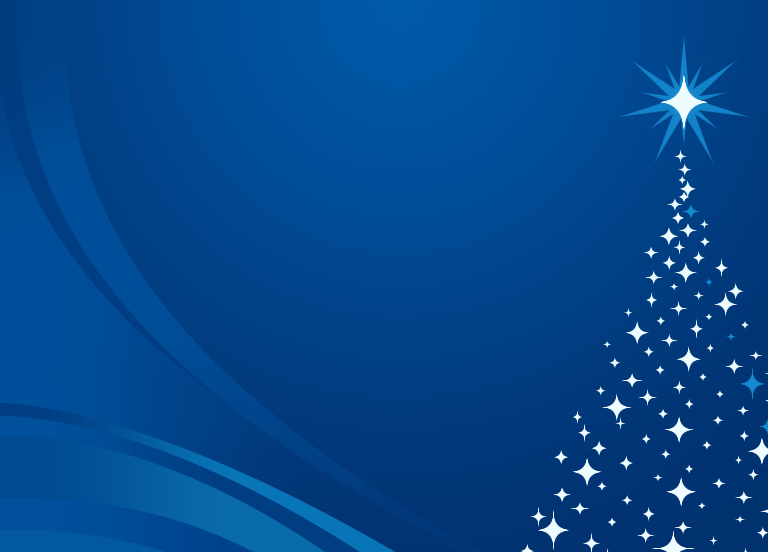
Write a Shadertoy shader that draws this background.

```glsl
// Blue holiday backdrop: a soft radial glow, sweeping ribbons on the left
// bounded by power curves, and a cone of scattered four-point sparkles
// topped by a seven-rayed star. Coordinates are in canvas heights.

const vec3 SKY = vec3(0.0, 0.35, 0.665);
const vec3 NAVY = vec3(0.005, 0.195, 0.44);
const vec3 AZURE = vec3(0.0, 0.315, 0.61);
const vec3 TEAL = vec3(0.04, 0.42, 0.67);
const vec3 CYAN = vec3(0.08, 0.54, 0.82);
const vec3 WHITE = vec3(0.93, 0.99, 1.0);

float pixel;

float hash(float n) {
    return fract(sin(n * 12.9898) * 43758.5453);
}

// Antialiased coverage, positive distances inside
float fill(float d) {
    return smoothstep(-pixel, pixel, d);
}

// Falling curve: starts at height "top" and drops to zero at x = "reach"
float wave(float x, float top, float reach, float bend) {
    return top * (1.0 - pow(max(x, 0.0) / reach, bend));
}

// Concave four-point sparkle of the given tip radius
float sparkle(vec2 q, float radius) {
    vec2 a = pow(abs(q) + 1e-5, vec2(0.46));
    float d = radius - pow(a.x + a.y, 1.0 / 0.46);
    return smoothstep(-3.0 * pixel, 3.0 * pixel, d);
}

// Ring of seven tapering rays, the first at angle "turn"
float rays(vec2 q, float radius, float width, float turn) {
    float sector = 6.2831853 / 7.0;
    float angle = atan(q.y, q.x) - turn;
    angle = mod(angle + 0.5 * sector, sector) - 0.5 * sector;
    vec2 ray = length(q) * vec2(cos(angle), sin(angle));
    return fill(width * (1.0 - ray.x / radius) - abs(ray.y));
}

vec3 backdrop(vec2 p) {
    float d = length((p - vec2(0.725, 1.0)) * vec2(1.05, 1.0));
    return mix(SKY, NAVY, smoothstep(-0.1, 1.15, d));
}

// Large ribbon sweeping down from the upper left
vec3 sweep(vec3 col, vec2 p) {
    float bend = pow(1.0 - p.y, 2.4);
    float right = 0.115 + 0.755 * bend;
    float left = 0.03 + 0.81 * bend;
    float shade = min(-0.01 + 0.89 * bend, left);

    float sideGlow = (1.0 - smoothstep(0.05, 0.6, p.x)) * (1.0 - smoothstep(0.55, 0.95, p.y));
    col = mix(col, vec3(0.0, 0.31, 0.605), sideGlow * fill(shade - p.x));

    float darkBand = fill(p.x - shade) * fill(left - p.x);
    col = mix(col, vec3(0.0, 0.24, 0.515), darkBand * (1.0 - smoothstep(0.7, 0.95, p.y)));

    float lightBand = fill(p.x - left) * fill(right - p.x);
    float fade = smoothstep(0.0, 0.5, p.y) * (1.0 - smoothstep(0.65, 0.96, p.y));
    return mix(col, AZURE, lightBand * mix(0.12, 0.9, fade));
}

// Stacked waves in the lower left, painted from the top one down
vec3 waves(vec3 col, vec2 p) {
    float along = smoothstep(0.05, 0.45, p.x);
    vec3 deep = vec3(0.0, 0.24, 0.505);
    col = mix(col, mix(deep, vec3(0.03, 0.46, 0.72), along),
              fill(wave(p.x, 0.27, 0.716, 1.55) - p.y));
    col = mix(col, mix(AZURE, deep, along),
              fill(wave(p.x, 0.247, 0.652, 1.7) - p.y));
    col = mix(col, mix(vec3(0.0, 0.29, 0.57), TEAL, along),
              fill(wave(p.x, 0.212, 0.589, 1.9) - p.y));
    col = mix(col, mix(AZURE, vec3(0.0, 0.26, 0.55), along),
              fill(wave(p.x, 0.098, 0.46, 2.4) - p.y));
    return mix(col, vec3(0.01, 0.35, 0.62),
               fill(wave(p.x, 0.04, 0.3, 2.4) - p.y));
}

// Cone of sparkles, wider toward the bottom, every seventh one large
vec3 tree(vec3 col, vec2 p) {
    for (int i = 0; i < 105; i++) {
        float n = float(i);
        float drop = 0.02 + 0.75 * pow((n + 0.5) / 105.0, 0.65);
        float spread = max(0.006, 0.48 * drop - 0.04);
        float side = 2.0 * fract(n * 0.618034 + 0.06 * hash(n)) - 1.0;
        vec2 center = vec2(1.239 + side * spread, 0.76 - drop);
        float radius = i % 7 == 3 ? 0.018 + 0.028 * drop
                                  : 0.009 + 0.011 * hash(n + 31.0);
        vec3 tint = i % 13 == 6 ? CYAN : WHITE;
        col = mix(col, tint, sparkle(p - center, radius));
    }
    return col;
}

// Rayed star above the cone
vec3 topStar(vec3 col, vec2 p) {
    vec2 q = p - vec2(1.239, 0.815);
    float halo = max(rays(q, 0.118, 0.011, 1.5708), rays(q, 0.076, 0.008, 2.0196));
    col = mix(col, CYAN, 0.9 * halo);
    col = mix(col, WHITE, 0.8 * exp(-dot(q, q) * 6000.0));
    return mix(col, WHITE, sparkle(q * vec2(1.2, 1.0), 0.066));
}

void mainImage(out vec4 fragColor, in vec2 fragCoord) {
    pixel = 0.8 / iResolution.y;
    vec2 p = fragCoord / iResolution.y;
    vec3 col = waves(sweep(backdrop(p), p), p);
    fragColor = vec4(topStar(tree(col, p), p), 1.0);
}
```
